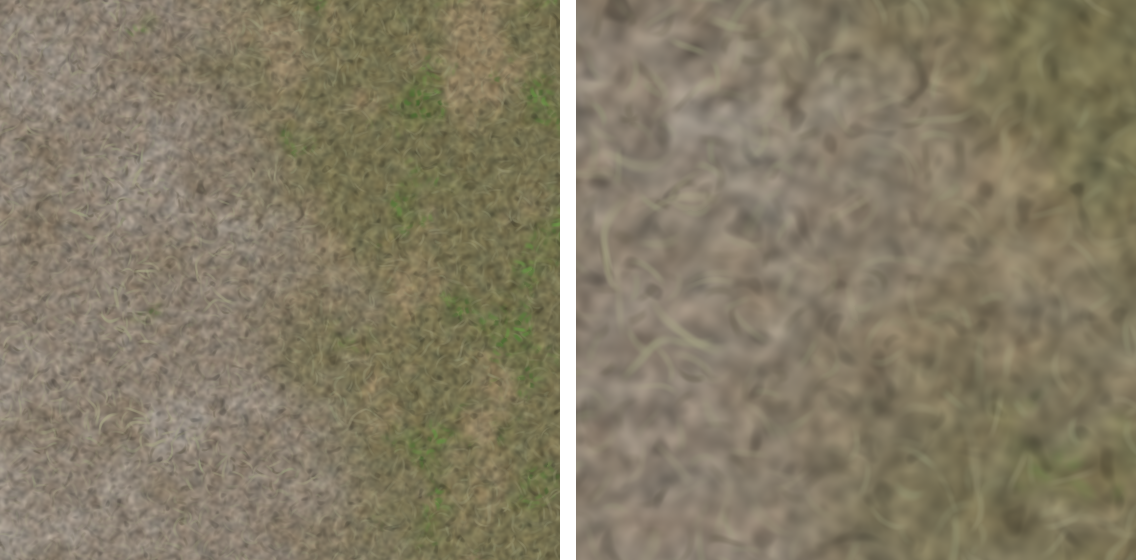
Left: the whole. Right: its middle third, enlarged.
Reproduce this texture procedurally as a Shadertoy shader.

```glsl
// Worn lawn seen from above: mauve-grey dry soil on the left turns into olive turf.
// Layered gradient noise gives ground and grain; jittered cells scatter bent
// straw blades, dark litter and small green leaves.

const vec3 SOIL       = vec3(0.545, 0.500, 0.448);
const vec3 PALE_SOIL  = vec3(0.595, 0.560, 0.520);
const vec3 BROWN_SOIL = vec3(0.505, 0.455, 0.380);
const vec3 TURF       = vec3(0.455, 0.435, 0.310);
const vec3 TAN        = vec3(0.580, 0.510, 0.395);
const vec3 MOSS       = vec3(0.400, 0.435, 0.255);
const vec3 STRAW      = vec3(0.690, 0.675, 0.545);
const vec3 SAGE       = vec3(0.600, 0.630, 0.490);
const vec3 LITTER     = vec3(0.350, 0.325, 0.250);
const vec3 LEAF_DARK  = vec3(0.220, 0.350, 0.150);
const vec3 LEAF_LIGHT = vec3(0.420, 0.600, 0.270);

const float GRAIN_CONTRAST = 0.16;
const float FINE_GRAIN     = 92.0;
const float COARSE_GRAIN   = 46.0;
const float STRAW_CELLS    = 23.0;
const float LITTER_CELLS   = 42.0;
const float LEAF_CELLS     = 58.0;
const float PI             = 3.14159;

vec2 hash22(vec2 p) {
    vec3 q = fract(p.xyx * vec3(0.1031, 0.1030, 0.0973));
    q += dot(q, q.yzx + 33.33);
    return fract((q.xx + q.yz) * q.zy);
}

vec2 rotate(vec2 p, float angle) {
    float c = cos(angle), s = sin(angle);
    return vec2(c * p.x + s * p.y, c * p.y - s * p.x);
}

float cornerSlope(vec2 cell, vec2 offset) {
    return dot(hash22(cell) * 2.0 - 1.0, offset);
}

// Gradient noise, roughly -1 to 1
float noise(vec2 p) {
    p += 100.0;
    vec2 i = floor(p), f = p - i, e = vec2(1.0, 0.0);
    vec2 u = f * f * f * (f * (f * 6.0 - 15.0) + 10.0);
    float low  = mix(cornerSlope(i, f), cornerSlope(i + e, f - e), u.x);
    float high = mix(cornerSlope(i + e.yx, f - e.yx), cornerSlope(i + 1.0, f - 1.0), u.x);
    return 1.6 * mix(low, high, u.y);
}

float fbm(vec2 p) {
    float sum = 0.0, amplitude = 0.6;
    for (int i = 0; i < 4; i++) {
        sum += amplitude * noise(p);
        p = rotate(p * 2.03, 0.7) + 17.3;
        amplitude *= 0.55;
    }
    return sum;
}

// Bent strokes, one per cell; size is half length and half width in cells.
// Returns coverage and a random tone.
vec2 strokes(vec2 p, float cells, vec2 size, float seed) {
    vec2 q = p * cells, base = floor(q), best = vec2(0.0);
    for (int j = -1; j <= 1; j++)
    for (int i = -1; i <= 1; i++) {
        vec2 cell = base + vec2(i, j);
        vec2 root = hash22(cell + seed), shape = hash22(cell + seed + 37.0);
        vec2 d = rotate(q - cell - root, shape.x * PI);
        float halfLength = size.x * mix(0.5, 1.0, shape.y);
        float bend = fract(root.x * 17.0) - 0.5;
        d.y += bend * d.x * d.x / halfLength;
        float body = 1.0 - smoothstep(0.15 * size.y, size.y, abs(d.y));
        float tips = 1.0 - smoothstep(0.35 * halfLength, halfLength, abs(d.x));
        float cover = body * tips * mix(0.35, 1.0, fract(root.y * 23.0));
        if (cover > best.x) best = vec2(cover, shape.y);
    }
    return best;
}

void mainImage(out vec4 fragColor, in vec2 fragCoord) {
    vec2 p = fragCoord / iResolution.y;
    vec2 warped = p + 0.006 * vec2(noise(p * 30.0), noise(p * 30.0 + 51.0));

    // Ground: the turf edge leans left toward the top
    float side = p.x - 0.66 + 0.24 * p.y;
    float turf = smoothstep(-0.18, 0.17, side + 0.16 * fbm(p * 5.0));
    vec3 soil = mix(SOIL, PALE_SOIL, smoothstep(0.0, 0.7, fbm(p * 5.5 + 9.0) - 0.7 * side - 0.15));
    soil = mix(soil, BROWN_SOIL, 0.75 * smoothstep(-0.1, 0.5, fbm(p * 6.0 + 23.0) + 0.5 * side + 0.1));
    float bare = smoothstep(0.0, 0.5, fbm(warped * vec2(6.5, 5.0) + 41.0) + 0.02);
    vec3 color = mix(soil, mix(TURF, TAN, 0.8 * bare), turf);

    // Green patches, mostly on the right
    float growth = fbm(warped * 6.0 + 67.0) + 0.65 * (p.x - 0.72);
    color = mix(color, MOSS, 0.65 * smoothstep(0.12, 0.6, growth));

    // Soft grain and dark pits
    float grain = 0.55 * noise(rotate(warped, 0.6) * vec2(0.8, 1.2) * COARSE_GRAIN)
                + 0.50 * noise(rotate(p, 1.1) * FINE_GRAIN);
    color *= 1.0 + 2.0 * GRAIN_CONTRAST * grain;
    float pits = smoothstep(0.25, 0.75, noise(rotate(warped, 0.3) * 62.0 + 13.0));
    color *= 1.0 - 0.16 * pits;
    color += 0.02 * noise(p * 38.0 + 80.0) * vec3(0.6, -0.2, -0.7);

    // Dark litter, then pale blades gathered in tufts
    float tuft = smoothstep(-0.1, 0.4, fbm(p * 7.0 + 29.0)) * mix(1.0, 0.45, turf);
    vec2 litter = strokes(warped, LITTER_CELLS, vec2(0.55, 0.17), 11.0);
    color = mix(color, LITTER, litter.x * (0.20 + 0.25 * tuft));
    vec2 chaff = strokes(warped, LITTER_CELLS, vec2(0.75, 0.15), 71.0);
    color = mix(color, mix(SAGE, STRAW, chaff.y), chaff.x * (0.22 + 0.25 * tuft));
    vec2 blade = strokes(warped, STRAW_CELLS, vec2(0.75, 0.095), 131.0);
    color = mix(color, mix(SAGE, STRAW, blade.y), blade.x * (0.08 + 0.62 * tuft));

    // Small leaves, dense inside the green patches
    float sprout = smoothstep(0.2, 0.65, growth + 0.3 * noise(p * 24.0 + 5.0));
    vec2 leaf = strokes(warped, LEAF_CELLS, vec2(0.75, 0.36), 211.0);
    color = mix(color, mix(LEAF_DARK, LEAF_LIGHT, leaf.y), 0.8 * leaf.x * sprout);

    fragColor = vec4(clamp(color, 0.0, 1.0), 1.0);
}
```
